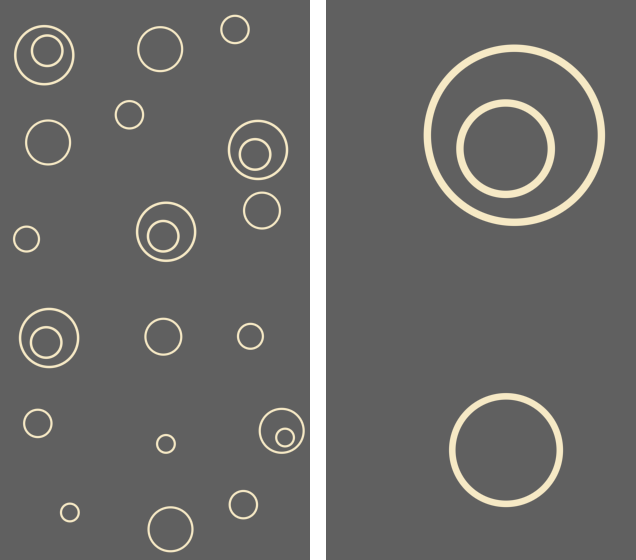
Left: the whole. Right: its middle third, enlarged.
This pattern is drawn by a Shadertoy shader. Its source:

```glsl
// Thin cream rings scattered over flat grey, some holding a smaller ring.
// Each cell of a jittered grid holds one ring; a modular shuffle of the cell
// index deals out the sizes evenly. Lengths are in canvas heights.
#define GREY vec3(0.378, 0.378, 0.378)
#define CREAM vec3(0.965, 0.914, 0.773)
#define CELL vec2(0.1849, 0.16667)
#define STROKE 0.0039
#define BOLD_STROKE 0.0044
#define MARGIN 0.008
#define SEED 3.0

vec2 hash2(vec2 p) {
    vec3 q = fract(vec3(p.xyx) * vec3(0.1031, 0.1030, 0.0973));
    q += dot(q, q.yzx + 33.33);
    return fract((q.xx + q.yz) * q.zy);
}

// Smoothed coverage of a ring centred on the origin
float ring(vec2 p, float radius, float stroke) {
    float edge = 0.75 / iResolution.y;
    float d = abs(length(p) - radius) - 0.5 * stroke;
    return 1.0 - smoothstep(-edge, edge, d);
}

// Ring radius for a size rank from 0 (largest) to 17 (smallest)
float rankRadius(float rank) {
    if (rank < 4.0) return 0.0518;
    if (rank < 8.0) return 0.0392;
    if (rank < 10.0) return 0.0320;
    if (rank < 14.0) return 0.0244;
    if (rank < 16.0) return 0.0222;
    return 0.0158;
}

void mainImage(out vec4 fragColor, in vec2 fragCoord) {
    // Rows count downwards from the top edge
    vec2 uv = vec2(fragCoord.x, iResolution.y - fragCoord.y) / iResolution.y;
    vec2 cell = floor(uv / CELL);
    float rank = mod(7.0 * (6.0 * cell.x + cell.y), 18.0);
    float radius = rankRadius(rank);

    // Jitter keeps each ring inside its own cell
    vec2 slack = 0.5 * CELL - radius - MARGIN;
    vec2 jitter = (2.0 * hash2(cell + SEED) - 1.0) * slack;
    vec2 p = uv - (cell + 0.5) * CELL - jitter;

    bool large = rank < 4.0;
    float ink = ring(p, radius, large ? BOLD_STROKE : STROKE);

    // Off-centre inner rings
    if (large) {
        float side = rank < 1.0 ? -1.0 : 1.0;
        ink = max(ink, ring(p - side * vec2(-0.0052, 0.0080), 0.0272, BOLD_STROKE));
    } else if (rank == 4.0) {
        ink = max(ink, ring(p - vec2(0.0060, 0.0120), 0.0158, STROKE));
    }

    fragColor = vec4(mix(GREY, CREAM, ink), 1.0);
}
```
